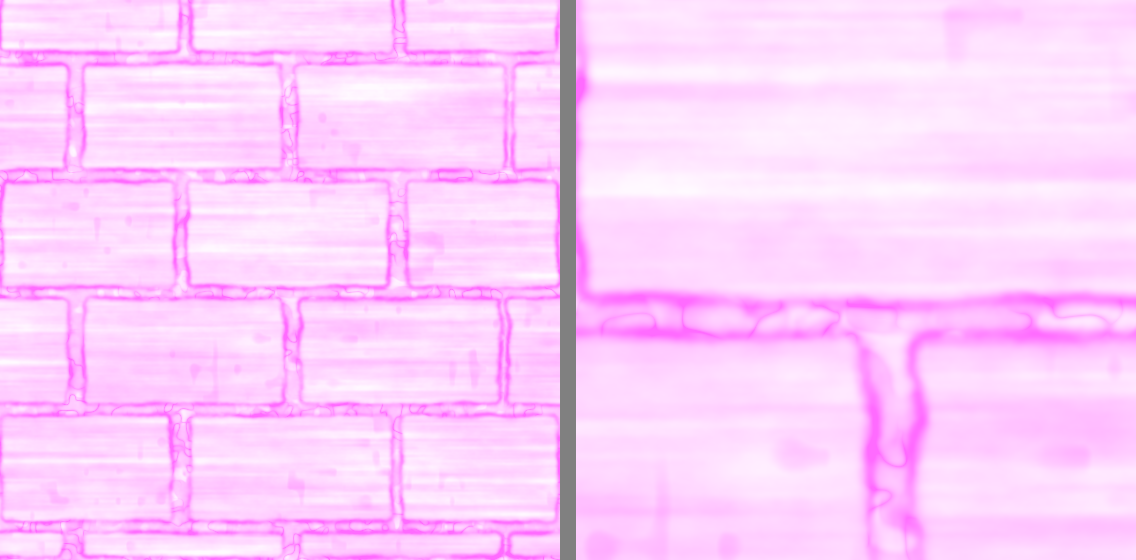
Left, the full canvas; right, a detail of the centre.
Give the GLSL for this texture map, as a Shadertoy shader.

```glsl
// Pale magenta brick wall in running bond, with streaked faces and ragged mortar joints.

float hash(vec2 cell) {
    uvec2 k = uvec2(ivec2(cell)) * uvec2(1597u, 3571u);
    uint h = (k.x ^ (k.y + 7919u)) * 747796405u + 28914u;
    h = ((h >> 15) ^ h) * 277803737u;
    h = ((h >> 13) ^ h) * 668265u;
    return float((h ^ (h >> 16)) & 65535u) / 65535.0;
}

float noise(vec2 p) {
    vec2 i = floor(p), f = fract(p);
    f = f * f * (3.0 - 2.0 * f);
    return mix(mix(hash(i), hash(i + vec2(1, 0)), f.x),
               mix(hash(i + vec2(0, 1)), hash(i + vec2(1, 1)), f.x), f.y);
}

float fbm(vec2 p) {
    float sum = 0.0, amp = 0.53;
    for (int i = 0; i < 4; i++) {
        sum += amp * noise(p);
        p = mat2(1.6, 1.2, -1.2, 1.6) * p + 11.3;
        amp *= 0.5;
    }
    return sum;
}

// Signed distance to the brick border, positive on the face; also gives the brick id.
float brickDistance(vec2 p, out vec2 id) {
    float v = (p.y - 0.059) / 0.2092;
    float row = floor(v);
    float even = 1.0 - mod(row, 2.0);

    // Nearest upright joint, with its own position and width
    float start = 0.133 + 0.194 * even;
    float joint = round((p.x - start) / 0.386);
    vec2 seed = vec2(joint, row);
    float jointX = start + 0.386 * joint + 0.01 * (hash(seed + 20.0) - 0.5);
    float halfWidth = joint > 1.5 ? 0.007 : mix(0.008, 0.017, hash(seed + 50.0));
    id = vec2(joint + step(jointX, p.x), row);

    vec2 gap = vec2(abs(p.x - jointX) - halfWidth,
                    abs(v - round(v)) * 0.2092 - 0.0103);

    // Alternate courses close at the sides, the lowest course closes at the bottom
    if (even > 0.5) gap.x = min(gap.x, min(p.x, 1.0 - p.x) - 0.003);
    gap.y = min(gap.y, p.y - 0.005);

    // Rounded corners
    float radius = 0.011;
    return radius - length(max(radius - gap, 0.0)) + max(min(gap.x, gap.y) - radius, 0.0);
}

// Brick face: soft blotches, level streaks, grain and small smudges
float faceTone(vec2 p, vec2 id, float d) {
    float tone = 0.842 + 0.04 * (hash(id + 80.0) - 0.5);
    tone += 0.14 * (fbm(p * vec2(6.0, 11.0)) - 0.5);
    float streak = noise(vec2(p.x * 3.0, p.y * 85.0));
    tone += 0.11 * (streak - 0.5) + 0.06 * streak * streak * streak;
    tone += 0.05 * (noise(vec2(p.x * 11.0, p.y * 210.0)) - 0.5);
    tone += 0.08 * (fbm(p * vec2(45.0, 65.0)) - 0.5);
    tone -= 0.09 * smoothstep(0.74, 0.95, noise(p * vec2(52.0, 38.0) + 7.0))
                 * smoothstep(0.45, 0.65, noise(p * 9.0 + 31.0));
    return tone + 0.045 * exp(-max(d, 0.0) / 0.018);
}

// Mortar: pale fill broken by dark curling creases and light flecks
float mortarTone(vec2 p) {
    vec2 bend = p + 0.012 * vec2(noise(p * 50.0), noise(p * 50.0 + 17.0));
    float ridge = 1.0 - abs(2.0 * noise(bend * 75.0) - 1.0);
    float rough = smoothstep(0.35, 0.65, noise(p * 16.0 + 5.0));
    float tone = 0.79 + 0.22 * (fbm(p * 38.0 + 3.0) - 0.5);
    tone -= 0.24 * rough * pow(ridge, 4.0);
    return tone + 0.13 * smoothstep(0.62, 0.9, noise(bend * 60.0 + 23.0));
}

void mainImage(out vec4 fragColor, in vec2 fragCoord) {
    vec2 p = fragCoord / iResolution.xy;

    // Ragged borders, rougher along the upright joints
    vec2 wobble = vec2(fbm(p * 24.0), fbm(p * 24.0 + 40.0)) - 0.5;
    vec2 id;
    float d = brickDistance(p + wobble * vec2(0.014, 0.008), id);

    float tone = mix(mortarTone(p), faceTone(p, id, d), smoothstep(-0.004, 0.004, d));

    // Dark border line of uneven strength, with a faint halo
    float wear = smoothstep(0.25, 0.75, fbm(p * 20.0 + 60.0));
    tone -= mix(0.12, 0.36, wear) * exp(-d * d / 0.000024);
    tone -= 0.05 * exp(-abs(d) / 0.009);

    fragColor = vec4(1.0, clamp(tone, 0.42, 0.98), 1.0, 1.0);
}
```
